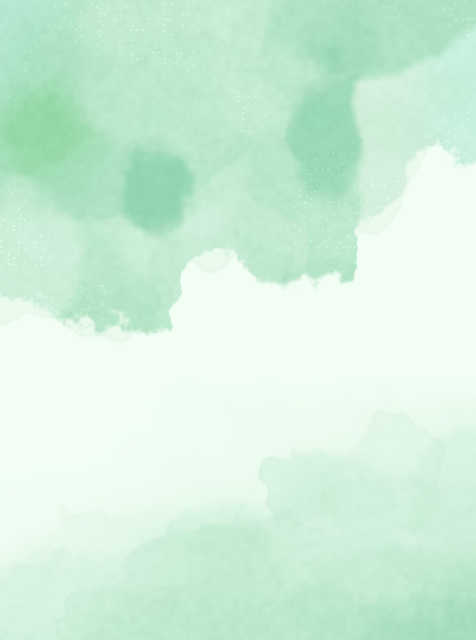
Give the GLSL for this background, as a Shadertoy shader.

```glsl
#define ROUGHNESS 0.075
#define FINE_ROUGHNESS 0.028
#define RIM_WIDTH 0.0028
#define RIM_DARKNESS 0.03
#define TOP_BLOOMS 40
#define LOW_BLOOMS 20
#define GRAIN 0.022

const vec3 PAPER = vec3(0.949, 0.996, 0.957);
const vec3 PALE  = vec3(0.84, 0.95, 0.875);
const vec3 MINT  = vec3(0.745, 0.915, 0.805);
const vec3 JADE  = vec3(0.66, 0.88, 0.75);
const vec3 DEEP  = vec3(0.54, 0.82, 0.67);
const vec3 LEAF  = vec3(0.54, 0.83, 0.60);
const vec3 AQUA  = vec3(0.69, 0.91, 0.84);

float hash(vec2 p) {
    vec3 a = fract(p.xyx * 0.1031);
    a += dot(a, a.yzx + 33.33);
    return fract((a.x + a.y) * a.z);
}

float noise(vec2 p) {
    vec2 i = floor(p), f = fract(p);
    f = f * f * (3.0 - 2.0 * f);
    return mix(mix(hash(i), hash(i + vec2(1, 0)), f.x),
               mix(hash(i + vec2(0, 1)), hash(i + vec2(1, 1)), f.x), f.y);
}

float fbm(vec2 p) {
    float sum = 0.0, amp = 0.5;
    for (int i = 0; i < 5; i++) {
        sum += amp * noise(p);
        p = mat2(1.6, 1.2, -1.2, 1.6) * p + 7.3;
        amp *= 0.5;
    }
    return sum;
}

// Antialiased coverage of the region d < 0
float cover(float d, float soft) {
    float w = max(soft, 1.2 / iResolution.y);
    return smoothstep(w, -w, d);
}

// Pigment gathered just inside a wet edge
float rim(float d) {
    return exp(-abs(d + RIM_WIDTH) / RIM_WIDTH);
}

// Ragged elliptical wash; crisp ones get a broken dark rim
void wash(inout vec3 col, vec2 p, vec2 centre, vec2 radius, vec3 tint, float strength, float soft) {
    float d = (length((p - centre) / radius) - 1.0) * min(radius.x, radius.y);
    vec2 seed = centre * 91.0;
    d += (fbm(p * vec2(9, 12) + seed) - 0.48) * ROUGHNESS;
    d += (noise(p * vec2(37, 50) + seed) - 0.5) * FINE_ROUGHNESS * 0.5;
    float patchy = smoothstep(0.25, 0.75, noise(p * 8.0 + seed));
    col = mix(col, tint, strength * cover(d, soft + 0.02 * (1.0 - patchy) * step(soft, 0.01)));
    col -= RIM_DARKNESS * strength * rim(d) * patchy * step(soft, 0.01);
}

// Height of the lower border of the upper cloud
float cloudBorder(float x) {
    return 0.53 - 0.035 * smoothstep(0.06, 0.2, x) + 0.11 * smoothstep(0.345, 0.4, x)
         - 0.045 * smoothstep(0.48, 0.54, x) + 0.09 * smoothstep(0.72, 0.77, x)
         + 0.13 * smoothstep(0.77, 0.92, x) - 0.035 * smoothstep(0.93, 1.0, x);
}

vec3 lowerMist(vec2 p) {
    float h = p.y - 0.16 * (p.x - 0.5) + 0.09 * (fbm(p * vec2(3, 9)) - 0.5);
    vec3 col = mix(PAPER, JADE, 0.62 * smoothstep(0.37, -0.04, h));
    // Layered banks, from far to near
    wash(col, p, vec2(0.75, 0.36), vec2(0.24, 0.035), PALE, 0.18, 0.025);
    wash(col, p, vec2(0.82, 0.28), vec2(0.10, 0.065), PALE, 0.4, 0.003);
    wash(col, p, vec2(1.0, 0.24), vec2(0.15, 0.10), MINT, 0.32, 0.005);
    wash(col, p, vec2(0.06, 0.13), vec2(0.22, 0.12), PAPER, 0.5, 0.05);
    wash(col, p, vec2(0.64, 0.245), vec2(0.08, 0.06), MINT, 0.35, 0.002);
    wash(col, p, vec2(0.70, 0.18), vec2(0.12, 0.10), MINT, 0.25, 0.03);
    wash(col, p, vec2(0.46, 0.06), vec2(0.23, 0.13), MINT, 0.55, 0.005);
    wash(col, p, vec2(0.28, 0.01), vec2(0.13, 0.085), MINT, 0.6, 0.006);
    wash(col, p, vec2(0.86, 0.06), vec2(0.24, 0.09), JADE, 0.5, 0.005);
    wash(col, p, vec2(1.0, 0.0), vec2(0.16, 0.05), DEEP, 0.4, 0.005);
    wash(col, p, vec2(0.5, 0.01), vec2(0.07, 0.05), JADE, 0.45, 0.003);
    // Scattered translucent blooms
    for (int i = 0; i < LOW_BLOOMS; i++) {
        float k = float(i) * 3.7 + 2.0;
        vec2 c = vec2(hash(vec2(k, 1)), 0.0);
        c.y = hash(vec2(k, 2)) * (0.11 + 0.15 * c.x);
        vec2 r = vec2(0.13, 0.045) * (0.6 + hash(vec2(k, 3)));
        wash(col, p, c, r, i % 2 == 0 ? MINT : PALE, 0.26, 0.003);
    }
    return col;
}

vec3 upperCloud(vec2 p) {
    vec3 col = mix(MINT, JADE, 0.5 * fbm(p * 5.0));
    // Scattered blooms with drying edges
    for (int i = 0; i < TOP_BLOOMS; i++) {
        float k = float(i) * 5.3 + 11.0;
        vec2 c = vec2(hash(vec2(k, 4)), 0.5 + 0.5 * hash(vec2(k, 5)));
        vec2 r = vec2(0.11, 0.07) * (0.4 + hash(vec2(k, 6)));
        wash(col, p, c, r, i % 3 == 0 ? JADE : (i % 3 == 1 ? PALE : MINT), 0.36, 0.003);
    }
    // Broad pools of pigment
    wash(col, p, vec2(0.0, 0.98), vec2(0.12, 0.18), AQUA, 0.55, 0.07);
    wash(col, p, vec2(0.11, 0.79), vec2(0.14, 0.16), JADE, 0.75, 0.05);
    wash(col, p, vec2(0.10, 0.79), vec2(0.09, 0.07), LEAF, 0.65, 0.04);
    wash(col, p, vec2(0.90, 0.98), vec2(0.35, 0.10), JADE, 0.7, 0.02);
    wash(col, p, vec2(0.03, 0.60), vec2(0.14, 0.12), PALE, 0.7, 0.02);
    wash(col, p, vec2(0.24, 0.71), vec2(0.18, 0.06), JADE, 0.7, 0.008);
    wash(col, p, vec2(0.33, 0.70), vec2(0.075, 0.08), DEEP, 0.75, 0.015);
    wash(col, p, vec2(0.37, 0.85), vec2(0.20, 0.10), MINT, 0.6, 0.01);
    wash(col, p, vec2(0.69, 0.80), vec2(0.08, 0.10), DEEP, 0.6, 0.009);
    wash(col, p, vec2(0.74, 0.94), vec2(0.07, 0.06), DEEP, 0.35, 0.03);
    wash(col, p, vec2(0.53, 0.83), vec2(0.09, 0.06), PALE, 0.3, 0.004);
    // Thin veil on the right flank, with a few folds
    float flank = max(0.755 - p.x, p.y - 0.87 - 0.38 * (p.x - 0.76));
    flank += 0.06 * (fbm(p * 13.0) - 0.48);
    vec3 veil = mix(vec3(0.85, 0.945, 0.875), vec3(0.80, 0.95, 0.89), smoothstep(0.82, 0.96, p.x));
    wash(veil, p, vec2(0.83, 0.80), vec2(0.10, 0.06), MINT, 0.3, 0.003);
    wash(veil, p, vec2(0.95, 0.85), vec2(0.07, 0.05), MINT, 0.3, 0.003);
    col = mix(col, veil, 0.88 * cover(flank, 0.012));
    // Fine round speckles left by salt and water
    vec2 grid = p * vec2(85, 115), cell = floor(grid);
    vec2 offset = 0.25 + 0.5 * vec2(hash(cell), hash(cell + 57.0));
    float dot1 = smoothstep(0.3, 0.05, length(fract(grid) - offset));
    float salted = step(0.7, hash(cell + 23.0)) * smoothstep(0.42, 0.62, fbm(p * 6.0 + 4.0));
    return col + 0.06 * dot1 * salted;
}

void mainImage(out vec4 fragColor, in vec2 fragCoord) {
    vec2 p = fragCoord / iResolution.xy;
    vec3 col = lowerMist(p);
    // Ragged border of the upper cloud
    vec2 warp = vec2(fbm(p * vec2(17, 23)), fbm(p * vec2(17, 23) + 31.0)) - 0.48;
    float d = cloudBorder(p.x + 0.07 * warp.x) - p.y + 0.07 * warp.y;
    d += FINE_ROUGHNESS * (fbm(p * vec2(50, 68)) - 0.48);
    // Faint fringe trailing below it in places only
    float hang = 0.05 * smoothstep(0.33, 0.26, p.x) - 0.02
               + 0.04 * smoothstep(0.37, 0.4, p.x) * smoothstep(0.52, 0.47, p.x)
               + 0.035 * smoothstep(0.74, 0.79, p.x) * smoothstep(0.94, 0.88, p.x);
    float fringe = cloudBorder(p.x) - p.y - hang + 0.08 * (fbm(p * vec2(9, 12) + 17.0) - 0.48);
    col = mix(col, PALE, 0.28 * cover(fringe, 0.003)) - 0.6 * RIM_DARKNESS * rim(fringe);
    float softness = 0.003 + 0.009 * noise(p * 14.0);
    col = mix(col, upperCloud(p), cover(d, softness)) - 0.3 * RIM_DARKNESS * rim(d);
    // Paper tooth, stronger where pigment lies
    float pigment = clamp((PAPER.r - col.r) * 5.0, 0.0, 1.0);
    col += GRAIN * pigment * (fbm(p * vec2(75, 100)) - 0.48) * 2.0;
    fragColor = vec4(clamp(col, 0.0, 1.0), 1.0);
}
```
